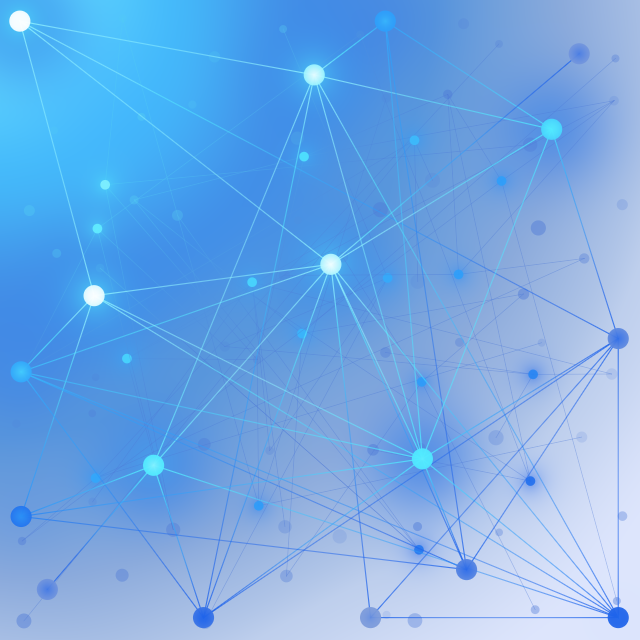
A WebGL 2 fragment shader for this background:

```glsl
#version 300 es
precision highp float;

#define HUB_RADIUS 0.0165
#define HALO_SIZE 0.055
#define LINK_WIDTH 0.0009
#define THREAD_WIDTH 0.0005
#define THREADS_PER_SPARK 4
#define DOT_GRID 8.0
#define DOT_ALPHA 0.45
#define HAZE 0.05

uniform vec2 u_resolution;
out vec4 fragColor;

const vec3 SLATE = vec3(0.49, 0.61, 0.86);
const vec3 DEEP = vec3(0.12, 0.39, 0.92);
const vec3 AZURE = vec3(0.18, 0.62, 0.98);
const vec3 CYAN = vec3(0.32, 0.92, 1.0);
const vec3 ROYAL = vec3(0.23, 0.49, 0.90);
const vec2 LIGHT = vec2(0.0, 1.0);

// Main hubs of the network and how brightly each one burns
const int HUBS = 17;
const vec2 HUB[HUBS] = vec2[HUBS](
    vec2(0.031, 0.967), vec2(0.491, 0.883), vec2(0.602, 0.967), vec2(0.862, 0.798),
    vec2(0.517, 0.587), vec2(0.147, 0.538), vec2(0.033, 0.419), vec2(0.240, 0.273),
    vec2(0.660, 0.283), vec2(0.033, 0.193), vec2(0.074, 0.079), vec2(0.318, 0.035),
    vec2(0.579, 0.035), vec2(0.729, 0.110), vec2(0.966, 0.035), vec2(0.966, 0.471),
    vec2(0.905, 0.916));
const float ENERGY[HUBS] = float[HUBS](1.0, 0.9, 0.55, 0.7, 0.92, 0.97, 0.6, 0.8,
    0.75, 0.38, 0.1, 0.2, 0.04, 0.15, 0.25, 0.13, 0.09);
// Bit j of entry i joins hub i to hub j
const int LINKS[HUBS] = int[HUBS](32818, 18828, 8456, 33040, 96736, 17216, 26880,
    19968, 59904, 8192, 0, 32768, 49152, 32768, 32768, 0, 0);

vec2 hash2(vec2 p) {
    vec3 q = fract(p.xyx * vec3(0.1031, 0.1030, 0.0973));
    q += dot(q, q.yzx + 33.33);
    return fract((q.xx + q.yz) * q.zy);
}

float gradientNoise(vec2 p) {
    vec2 i = floor(p), f = fract(p), s = f * f * (3.0 - 2.0 * f);
    vec2 e = vec2(1.0, 0.0);
    float a = dot(hash2(i) * 2.0 - 1.0, f);
    float b = dot(hash2(i + e) * 2.0 - 1.0, f - e);
    float c = dot(hash2(i + e.yx) * 2.0 - 1.0, f - e.yx);
    float d = dot(hash2(i + 1.0) * 2.0 - 1.0, f - 1.0);
    return mix(mix(a, b, s.x), mix(c, d, s.x), s.y);
}

// Slate, deep blue, azure, cyan, then white
vec3 heat(float e) {
    vec3 c = mix(SLATE, DEEP, smoothstep(0.0, 0.25, e));
    c = mix(c, AZURE, smoothstep(0.25, 0.5, e));
    c = mix(c, CYAN, smoothstep(0.5, 0.75, e));
    return mix(c, vec3(1.0), smoothstep(0.75, 1.0, e));
}

// Radial wash falling away from the lit corner
vec3 wash(float d) {
    vec3 c = mix(vec3(0.44, 0.92, 1.0), vec3(0.27, 0.73, 0.98), smoothstep(0.04, 0.28, d));
    c = mix(c, vec3(0.26, 0.55, 0.90), smoothstep(0.24, 0.50, d));
    c = mix(c, vec3(0.35, 0.59, 0.86), smoothstep(0.48, 0.68, d));
    c = mix(c, vec3(0.55, 0.67, 0.86), clamp((d - 0.68) / 0.21, 0.0, 1.0));
    c = mix(c, vec3(0.73, 0.80, 0.92), clamp((d - 0.89) / 0.19, 0.0, 1.0));
    return mix(c, vec3(0.87, 0.90, 0.99), smoothstep(1.02, 1.32, d));
}

// Distance to segment ab, and position along it
vec2 segment(vec2 p, vec2 a, vec2 b) {
    vec2 v = b - a;
    float t = clamp(dot(p - a, v) / dot(v, v), 0.0, 1.0);
    return vec2(length(p - a - v * t), t);
}

vec2 dotCenter(vec2 cell) { return (cell + 0.15 + 0.7 * hash2(cell + 7.0)) / DOT_GRID; }

vec2 sparkCenter(int i) {
    vec2 cell = vec2(i % 4, i / 4);
    return 0.12 + 0.19 * (cell + 0.1 + 0.8 * hash2(cell + 41.0));
}

void main() {
    vec2 p = gl_FragCoord.xy / u_resolution;
    float px = 1.0 / min(u_resolution.x, u_resolution.y);
    float fade = length(p - LIGHT);

    // Wash with a soft beam along the diagonal
    vec3 color = wash(fade + HAZE * gradientNoise(p * 3.0));
    vec2 beam = vec2(p.x + 1.0 - p.y, p.x + p.y - 1.0) * 0.707;
    color = mix(color, vec3(0.25, 0.69, 1.0), 0.6 * exp(-dot(beam * beam, vec2(8.0, 60.0))));

    // Hub halos
    for (int i = 0; i < HUBS; i++) {
        float d = length(p - HUB[i]), e = smoothstep(0.2, 0.85, ENERGY[i]);
        color = mix(color, ROYAL, 0.75 * e * exp(-d * d / (HALO_SIZE * HALO_SIZE * 2.5)));
        float hot = smoothstep(0.5, 1.0, ENERGY[i]) * smoothstep(1.1, 0.5, fade);
        color = mix(color, CYAN, 0.8 * hot * exp(-d / HALO_SIZE * 1.6));
    }

    // Scattered dots
    vec2 cell = floor(p * DOT_GRID), rnd = hash2(cell + 93.0);
    float dotDist = length(p - dotCenter(cell)) - mix(0.006, 0.012, rnd.x * rnd.x);
    vec3 faint = mix(vec3(0.32, 0.80, 0.95), vec3(0.30, 0.47, 0.84), smoothstep(0.35, 0.7, fade));
    color = mix(color, faint, DOT_ALPHA * mix(0.3, 1.0, rnd.y) * clamp(0.5 - dotDist / px, 0.0, 1.0));

    // Sparks with their faint threads
    for (int i = 0; i < 16; i++) {
        vec2 s = sparkCenter(i);
        for (int k = 0; k < THREADS_PER_SPARK; k++) {
            vec2 target = dotCenter(floor(DOT_GRID * hash2(vec2(i, k) + 17.0)));
            float d = segment(p, s, target).x;
            color = mix(color, faint, 0.4 * clamp((THREAD_WIDTH - d) / px + 0.5, 0.0, 1.0));
        }
        float d = length(p - s), e = 1.05 - 0.65 * length(s - LIGHT);
        color = mix(color, heat(e - 0.1), 0.6 * exp(-d / 0.016));
        color = mix(color, heat(e), 0.9 * clamp((0.0075 - d) / px + 0.5, 0.0, 1.0));
    }

    // Links, brightest close to their hubs
    for (int i = 0; i < HUBS; i++) {
        for (int j = i + 1; j < HUBS; j++) {
            if (((LINKS[i] >> j) & 1) == 0) continue;
            vec2 s = segment(p, HUB[i], HUB[j]);
            float e = max(mix(ENERGY[i], ENERGY[j], s.y), 0.25);
            float alpha = 0.5 + 0.4 * exp(-min(length(p - HUB[i]), length(p - HUB[j])) / 0.08);
            color = mix(color, heat(min(e, 0.85)), alpha * clamp((LINK_WIDTH - s.x) / px + 0.5, 0.0, 1.0));
        }
    }

    // Hub discs with a lighter core
    for (int i = 0; i < HUBS; i++) {
        float d = length(p - HUB[i]);
        vec3 disc = heat(ENERGY[i] + 0.08 * (0.5 - d / HUB_RADIUS));
        color = mix(color, disc, 0.95 * clamp((HUB_RADIUS - d) / px + 0.5, 0.0, 1.0));
    }

    fragColor = vec4(color, 1.0);
}
```
